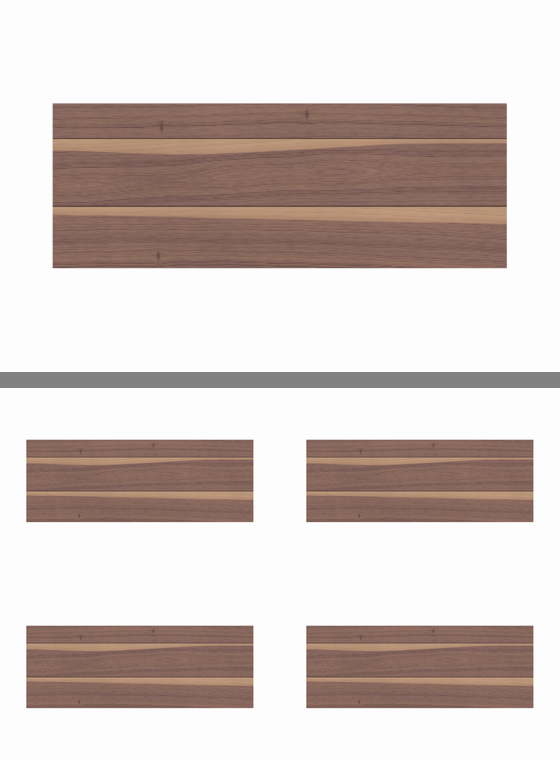
Top: one tile. Bottom: repeated 2 by 2.
Reproduce this texture procedurally as a WebGL 2 fragment shader.

```glsl
#version 300 es
precision highp float;
uniform vec2 u_resolution;
out vec4 outColor;

#define REPEATS 1.0
#define PANEL_MIN vec2(0.094, 0.279)
#define PANEL_MAX vec2(0.905, 0.722)
#define LOW_JOIN 0.374
#define HIGH_JOIN 0.784
#define RING_DENSITY 34.0
#define FINE_DENSITY 83.0
#define RING_DEPTH 0.75
#define FIBRE_CELLS vec2(42.0, 80.0)
#define FIBRE_DEPTH 0.09
#define TAU 6.2831853

const vec3 PAPER = vec3(0.992);
const vec3 HEART = vec3(0.535, 0.410, 0.375);
const vec3 WARM_HEART = vec3(0.565, 0.430, 0.380);
const vec3 DARK_RING = vec3(0.315, 0.225, 0.225);
const vec3 SAP = vec3(0.715, 0.575, 0.465);
const vec3 SAP_EDGE = vec3(0.650, 0.495, 0.410);

float hash(vec2 p) {
  vec3 q = fract(vec3(p.xyx) * 0.1031);
  q += dot(q, q.yzx + 33.33);
  return fract((q.x + q.y) * q.z);
}

// Layered sines, periodic along the boards
float waves(vec2 p, float seed) {
  float sum = 0.0, gain = 0.5;
  for (float i = 1.0; i < 6.0; i++) {
    float turns = floor(i * i * 0.7 + 1.0);
    sum += gain * sin(TAU * turns * p.x + p.y * (9.0 + 7.0 * i) + seed * i * 1.7);
    gain *= 0.6;
  }
  return sum;
}

// Cellular noise, wrapped on the panel and stretched along the grain
float fibre(vec2 p) {
  p *= FIBRE_CELLS;
  vec2 cell = floor(p);
  float nearest = 2.0;
  for (int j = -1; j <= 1; j++)
    for (int i = -1; i <= 1; i++) {
      vec2 id = cell + vec2(i, j), key = mod(id, FIBRE_CELLS);
      vec2 point = id + vec2(hash(key), hash(key + 19.0));
      nearest = min(nearest, length(p - point));
    }
  return nearest - 0.5;
}

// One-dimensional cells: a crisp dark line that fades on one side
float rings(float t, float seed) {
  float dark = 0.0;
  for (float i = -1.0; i <= 1.0; i++) {
    float id = floor(t) + i;
    float d = t - id - hash(vec2(id + 200.0, seed));
    float strength = hash(vec2(id + 200.0, seed + 7.0));
    dark = max(dark, strength * exp(d > 0.0 ? -2.2 * d : 7.0 * d));
  }
  return mix(dark, 0.35, smoothstep(0.5, 1.3, fwidth(t)));
}

// Cathedral figure: long lines that close into eyes
float cathedral(vec2 p) {
  vec3 eyes[3] = vec3[3](vec3(0.04, 0.10, 0.05), vec3(0.40, 0.13, 0.05), vec3(0.62, 0.10, 0.07));
  float dy = p.y - 0.50 - 0.085 * smoothstep(0.0, 0.65, p.x);
  float field = sqrt(dy * dy + 0.0004);
  for (int i = 0; i < 3; i++) {
    float dx = (p.x - eyes[i].x) / eyes[i].y;
    dx *= dx < 0.0 ? 1.5 : 0.75;
    field -= eyes[i].z * exp(-dx * dx - dy * dy * 130.0);
  }
  return field;
}

vec3 wood(vec2 p) {
  float board = step(LOW_JOIN, p.y) + step(HIGH_JOIN, p.y);
  float drift = waves(p, board * 3.1 + 1.0);

  // Grain direction and sapwood boundary of each board
  float grain = p.y + 0.13 * (p.x - 0.3) * (p.x - 0.3);
  float sapLine = LOW_JOIN - mix(0.05, 0.105, p.x);
  if (board > 1.5) {
    grain = p.y + 0.012 * sin(TAU * p.x + 1.0);
    sapLine = 2.0;
  } else if (board > 0.5) {
    float hump = (p.x - 0.28) / 0.22;
    grain = cathedral(p);
    sapLine = HIGH_JOIN - mix(0.062, 0.025, smoothstep(0.45, 0.85, p.x)) - 0.032 * exp(-hump * hump);
  }
  grain += 0.006 * drift;

  // Pin knots spread the lines around them
  vec2 knots[3] = vec2[3](vec2(0.24, 0.855), vec2(0.56, 0.93), vec2(0.233, 0.075));
  float knot = 0.0;
  for (int i = 0; i < 3; i++) {
    vec2 d = (p - knots[i]) * vec2(2.74, 1.0);
    grain -= 0.6 * d.y * exp(-dot(d, d) * 500.0);
    knot += exp(-dot(d * d, vec2(9000.0, 1500.0)));
  }

  // Heartwood tone, growth rings and soft cross bands
  float coarse = rings(grain * RING_DENSITY, board + 2.0);
  float fine = rings(grain * FINE_DENSITY, board + 31.0);
  float ring = 0.72 * coarse * coarse + 0.38 * fine;
  float warm = 0.5 + 0.5 * sin(grain * 27.0 + drift + board);
  vec3 heart = mix(mix(HEART, WARM_HEART, warm), DARK_RING, min(RING_DEPTH * ring, 0.9));
  vec3 sap = mix(SAP, SAP_EDGE, smoothstep(-0.05, 0.0, sapLine - 0.03 - p.y + 0.03) * 0.5);
  sap *= 1.03 - 0.07 * fine;
  float isSap = smoothstep(-0.006, 0.006, p.y - sapLine - 0.003 * drift);
  vec3 color = mix(heart, sap, isSap);
  color *= 1.0 + 0.025 * waves(vec2(p.x, p.y * 0.15), 5.0);
  color *= 1.0 - FIBRE_DEPTH * fibre(p) * (1.0 - 0.7 * isSap);
  color = mix(color, DARK_RING, 0.65 * min(knot, 1.0));

  // Fine shadow above each joint
  float joint = min(abs(p.y - LOW_JOIN - 0.003), abs(p.y - HIGH_JOIN - 0.003));
  return color * (1.0 - 0.25 * (1.0 - smoothstep(0.001, 0.007, joint)));
}

void main() {
  vec2 uv = fract(gl_FragCoord.xy / u_resolution * REPEATS);
  vec2 pixel = REPEATS / u_resolution;
  vec2 inside = clamp(min(uv - PANEL_MIN, PANEL_MAX - uv) / pixel + 0.5, 0.0, 1.0);
  vec3 color = wood((uv - PANEL_MIN) / (PANEL_MAX - PANEL_MIN));
  outColor = vec4(mix(PAPER, color, inside.x * inside.y), 1.0);
}
```
